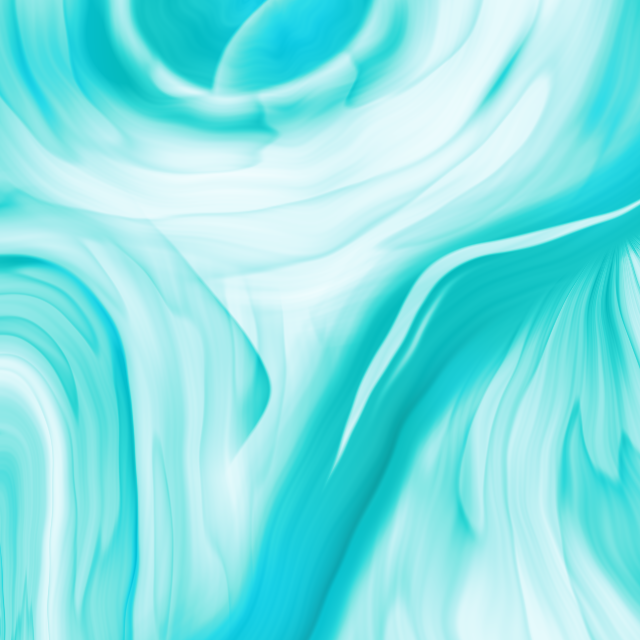
Reproduce this background procedurally as a Shadertoy shader.

```glsl
const vec2 BOWL = vec2(0.40, 1.03);        // centre of the upper swirl
const vec2 BASIN = vec2(0.0, 0.15);        // centre of the left arches
const vec2 BASIN_SIZE = vec2(0.21, 0.46);
const vec2 FAN = vec2(0.97, 0.66);         // source of the right streaks
const vec2 BAND_START = vec2(0.42, 0.0);
const vec2 BAND_DIR = vec2(0.632, 0.775);
const vec2 DROP = vec2(0.42, 0.385);
const float BAND_BEND = 0.11;
const float BAND_LENGTH = 0.84;
const float WARP = 0.022;
const float PI = 3.14159;
const vec3 RAMP[6] = vec3[6](
    vec3(0.94, 0.99, 0.995), vec3(0.86, 0.97, 0.98), vec3(0.69, 0.93, 0.94),
    vec3(0.50, 0.90, 0.89), vec3(0.18, 0.84, 0.83), vec3(0.02, 0.73, 0.74));

vec2 gradientAt(vec2 cell) {
    float angle = 2.0 * PI * fract(sin(dot(cell, vec2(127.1, 311.7))) * 43758.5);
    return vec2(cos(angle), sin(angle));
}

float noise(vec2 p) {
    vec2 i = floor(p), f = p - i;
    vec2 u = f * f * f * (f * (f * 6.0 - 15.0) + 10.0), e = vec2(1.0, 0.0);
    float low = mix(dot(gradientAt(i), f), dot(gradientAt(i + e), f - e), u.x);
    float high = mix(dot(gradientAt(i + e.yx), f - e.yx),
                     dot(gradientAt(i + 1.0), f - 1.0), u.x);
    return mix(low, high, u.y);
}

float bump(float x, float centre, float width) {
    float k = (x - centre) / width;
    return exp(-k * k);
}

// Sharp on one side, fading on the other
float crease(float x, float edge, float fade) {
    return smoothstep(-edge, edge, x) * exp(-max(x, 0.0) / fade);
}

// Layered noise stretched along the flow
float strands(float across, float along) {
    across += 0.5 * noise(vec2(across * 0.5, along * 1.7) + 9.0);
    float sum = 0.0, amp = 1.0;
    for (int i = 0; i < 4; i++) {
        sum += amp * noise(vec2(across, along) + float(i) * vec2(13.7, 5.1));
        across *= 2.1;
        along *= 1.15;
        amp *= 0.6;
    }
    return sum;
}

float filaments(float across, float along) {
    float n = noise(vec2(across, along) + 31.0) + 0.25 * noise(vec2(across * 2.3, along) + 3.0);
    return crease(n, 0.05, 0.13);
}

// Rings and drapes around the upper swirl
float bowlTone(vec2 p) {
    vec2 b = p - BOWL;
    float turn = atan(b.x, -b.y);
    float r = length(b * vec2(0.85, 1.0)) + 0.012 * sin(2.0 * turn);
    float grain = strands(r * 15.0, turn * 1.3);
    float tone = 0.13 + 0.22 * grain + 0.26 * filaments(r * 11.0, turn * 1.1);
    tone += 0.55 * bump(r, 0.215, 0.035) + 0.45 * bump(turn, -1.15, 0.4) * bump(r, 0.29, 0.09);
    tone += 0.55 * bump(r, 0.37, 0.012) * bump(turn, 1.2, 0.25);
    tone += 0.5 * smoothstep(0.38, 0.52, r) * smoothstep(0.78, 1.0, p.x) + 0.35 * exp(-9.0 * p.x);
    float lift = p.y - 0.87;
    float core = 0.93 + 0.12 * grain - 0.5 * crease(p.x - 0.325 - 5.0 * lift * lift, 0.006, 0.035);
    return mix(core, tone, smoothstep(0.155, 0.178, r));
}

// Nested arches falling to the lower left
float basinTone(vec2 p) {
    vec2 b = max(p - BASIN, 0.0) / BASIN_SIZE;
    b.x = pow(b.x, 0.6);
    float r = pow(dot(b * b, b * b), 0.25);
    float along = 2.2 * (p.y - p.x);
    float tone = mix(0.57, 0.24, smoothstep(0.97, 1.06, r)) + 0.2 * strands(r * 6.0, along);
    tone += 0.22 * filaments(r * 7.0, along) - 0.48 * bump(r, 0.58, 0.08);
    tone += 0.4 * crease(1.0 - r, 0.012, 0.05);
    tone += (0.22 + 0.3 * exp(-8.0 * p.x)) * bump(r, 1.18, 0.07);
    return tone;
}

// Streaks spreading below the band
float fanTone(vec2 p) {
    vec2 f = p - FAN;
    float r = length(f), s = atan(-f.x, -f.y) + 0.9 * r;
    float tone = 0.33 + 0.34 * strands(s * 6.0, r * 3.0) + 0.3 * filaments(s * 5.0, r * 2.5);
    tone += 0.32 * bump(s, 0.4, 0.22) + 0.2 * bump(s, 0.95, 0.12);
    tone += 0.2 * smoothstep(0.35, 0.05, r);
    return tone - 0.25 * smoothstep(0.28, 0.0, p.y) * bump(p.x, 0.8, 0.17);
}

void mainImage(out vec4 fragColor, in vec2 fragCoord) {
    vec2 p = fragCoord / iResolution.xy;
    p += WARP * vec2(noise(p * 4.0 + 2.0), noise(p * 4.0 + 17.0));
    p += 0.25 * WARP * vec2(noise(p * 11.0 + 5.0), noise(p * 11.0 + 23.0));

    // Band coordinates: a runs along it, d across it
    vec2 q = p - BAND_START;
    float a = dot(q, BAND_DIR);
    float d = dot(q, vec2(BAND_DIR.y, -BAND_DIR.x))
            + BAND_BEND * sin(PI * pow(max(a, 0.0) / BAND_LENGTH, 1.3));
    float width = mix(0.08, 0.03, smoothstep(0.5, 0.85, a));
    float grain = strands(d * 13.0, a * 2.0);

    // Left side with the hanging drop
    float tone = mix(bowlTone(p), basinTone(p), smoothstep(-0.05, 0.05, 0.71 - 0.45 * p.x - p.y));
    float rise = p.y - DROP.y;
    float dropEdge = DROP.x - 0.8 * (sqrt(rise * rise + 0.0025) - 0.05);
    float dropFade = mix(0.045, 0.012, smoothstep(0.0, 0.14, rise));
    tone += 0.62 * crease(dropEdge - p.x, 0.004, dropFade)
          * smoothstep(-0.13, -0.01, rise) * smoothstep(0.34, 0.04, rise);

    // Band, soft on its upper side, then the fan
    tone = mix(tone, 0.93 + 0.13 * grain, smoothstep(-0.18, -0.045, d + 0.02 * grain));
    tone = mix(tone, fanTone(p), smoothstep(width - 0.01, width + 0.045, d + 0.015 * grain));

    // Pale split ribbon inside the band
    float middle = -0.02 - 0.035 * bump(a, 0.64, 0.13) + 0.012 * noise(vec2(a * 9.0, 4.0));
    float span = smoothstep(0.22, 0.45, a) * smoothstep(1.0, 0.7, a);
    float ribbon = smoothstep(0.004, -0.004, abs(d - middle) - 0.012 * span);
    float thread = bump(d, middle + 0.028, 0.005) * bump(a, 0.52, 0.09);
    tone = mix(tone, 0.32 + 0.3 * grain, max(ribbon * smoothstep(0.22, 0.32, a), 0.7 * thread));

    // Colour ramp with azure in the deep parts
    tone = clamp(tone, 0.0, 1.0);
    vec3 colour = RAMP[0];
    for (int i = 1; i < 6; i++)
        colour = mix(colour, RAMP[i], clamp(tone * 5.0 - float(i - 1), 0.0, 1.0));
    float azure = smoothstep(-0.1, 0.4, noise(p * 3.0 + 40.0)) + bump(length(p - vec2(0.45, 0.97)), 0.0, 0.12)
                + bump(length(p - vec2(0.38, 0.08)), 0.0, 0.17);
    colour += vec3(0.0, 0.04, 0.13) * min(azure, 1.0) * smoothstep(0.6, 0.95, tone);
    float deep = crease(0.052 - d, 0.006, 0.02) * smoothstep(0.7, 0.3, a);
    fragColor = vec4(colour * (1.0 - 0.2 * deep), 1.0);
}
```
